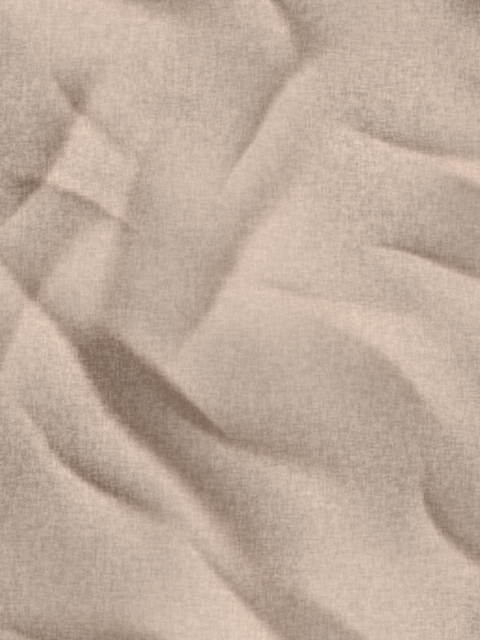
A WebGL 1 fragment shader for this texture:

```glsl
precision highp float;
uniform vec2 u_resolution;

// Cloth colours, from deep crease to lit crest
const vec3 SHADOW = vec3(0.50, 0.425, 0.37);
const vec3 CLOTH = vec3(0.76, 0.69, 0.635);
const vec3 LIGHT = vec3(0.84, 0.76, 0.70);
const vec3 WARM_GLOW = vec3(0.02, 0.0, -0.005);

// Tone runs from 0 (SHADOW) through CLOTH_TONE to 1 (LIGHT)
const float CLOTH_TONE = 0.75;
const float BASE_TONE = 0.80;
const float CREST_TONE = 0.92;
const float SWELL = 0.62;

// Folds, in units of the canvas height
const float FOLD_SPACING = 0.2;
const float FOLD_LIT = 0.42;
const float FALLING_SHARE = 0.62;
const float FALLING_ANGLE = -0.62;
const float STEEP_ANGLE = 1.2;
const vec2 MAIN_CENTRE = vec2(0.22, 0.33);
const float MAIN_ANGLE = -0.86;

// Weave
const float THREADS = 340.0;
const float THREAD_CONTRAST = 0.19;
const float SLUB_CONTRAST = 0.05;
const float GRAIN_CONTRAST = 0.17;

float hash(vec2 p) {
    vec3 q = fract(p.xyx * vec3(0.1031, 0.1030, 0.0973));
    q += dot(q, q.yzx + 33.33);
    return fract((q.x + q.y) * q.z);
}

float noise(vec2 p) {
    vec2 cell = floor(p);
    vec2 f = fract(p);
    f = f * f * (3.0 - 2.0 * f);
    float low = mix(hash(cell), hash(cell + vec2(1.0, 0.0)), f.x);
    float high = mix(hash(cell + vec2(0.0, 1.0)), hash(cell + 1.0), f.x);
    return mix(low, high, f.y);
}

// Tapered, bent crease: x holds the tone change, y the glow along its edge
vec2 fold(vec2 p, vec2 centre, float angle, float halfLength,
          float width, float bend, float depth) {
    vec2 dir = vec2(cos(angle), sin(angle));
    vec2 q = p - centre;
    float u = dot(q, dir) / halfLength;
    float v = dot(q, vec2(-dir.y, dir.x)) + bend * u * u;
    float taper = 1.0 - smoothstep(0.2, 1.0, abs(u));
    float along = 0.5 + 0.5 * clamp(u, -1.0, 1.0);
    float x = v / (width * mix(0.5, 1.3, along));
    float soft = mix(0.16, 0.65, along);
    float side = smoothstep(-soft, soft, x);
    float shade = side * exp(-0.9 * max(x, 0.0));
    float lit = (1.0 - side) * exp(-0.5 * x * x);
    return taper * depth * vec2(FOLD_LIT * lit - shade, exp(-4.0 * x * x));
}

// Scattered folds on a jittered grid, plus one long fold across the cloth
vec2 drape(vec2 p) {
    vec2 sum = fold(p, MAIN_CENTRE, MAIN_ANGLE, 0.52, 0.055, 0.03, 0.75);
    for (int row = 0; row < 6; row++) {
        for (int col = 0; col < 5; col++) {
            vec2 cell = vec2(float(col), float(row));
            vec2 jitter = vec2(hash(cell + 11.3), hash(cell + 27.9));
            float spread = hash(cell + 43.1) - 0.5;
            float size = hash(cell + 58.7);
            float falling = step(hash(cell + 71.2), FALLING_SHARE);
            float angle = mix(STEEP_ANGLE, FALLING_ANGLE, falling) + 0.7 * spread;
            angle += 3.14159 * step(0.6, hash(cell + 83.5));
            float bend = 0.12 * (hash(cell + 97.4) - 0.5);
            float depth = mix(0.3, 0.72, hash(cell + 113.8));
            sum += fold(p, (cell + jitter - 0.3) * FOLD_SPACING, angle,
                        mix(0.13, 0.27, size), mix(0.025, 0.055, size), bend, depth);
        }
    }
    return sum;
}

// Crossed threads with uneven thickness and loose slubs
float weave(vec2 p) {
    float across = noise(p * vec2(THREADS * 0.3, THREADS));
    float upright = noise(p * vec2(THREADS, THREADS * 0.3) + 37.0);
    float slubs = noise(p * vec2(9.0, THREADS * 0.8) + 71.0)
                + noise(p * vec2(THREADS * 0.8, 9.0) + 93.0);
    float grain = noise(p * THREADS * 1.3 + 15.0) - 0.5;
    float wear = mix(0.7, 1.25, noise(p * 7.0 + 5.0));
    return wear * (THREAD_CONTRAST * (across + upright - 1.0)
                 + SLUB_CONTRAST * (slubs - 1.0) + GRAIN_CONTRAST * grain);
}

void main() {
    vec2 p = gl_FragCoord.xy / u_resolution.y;

    // Gentle wandering keeps the creases from being ruled lines
    vec2 wander = vec2(noise(p * 6.0 + 3.0), noise(p * 6.0 + 19.0)) - 0.5;
    vec2 bent = p + 0.045 * wander;
    vec2 folds = drape(bent);

    // Broad swells stretched along the falling diagonal
    vec2 swellPos = vec2(dot(bent, vec2(2.2, -1.8)), dot(bent, vec2(4.2, 5.0)));
    float swell = 0.65 * noise(swellPos + 8.0) + 0.35 * noise(swellPos * 2.1 + 31.0) - 0.5;

    // Crests and hollows level off softly
    float relief = BASE_TONE + SWELL * swell + folds.x;
    relief = min(relief, CREST_TONE + 0.35 * (relief - CREST_TONE));
    relief = max(relief, 0.12 + 0.3 * (relief - 0.12));
    float tone = relief + weave(p + 0.006 * wander);

    vec3 colour = mix(SHADOW, CLOTH, clamp(tone / CLOTH_TONE, 0.0, 1.0));
    colour = mix(colour, LIGHT, max((tone - CLOTH_TONE) / (1.0 - CLOTH_TONE), 0.0));
    colour += WARM_GLOW * clamp(folds.y, 0.0, 1.0);
    gl_FragColor = vec4(colour, 1.0);
}
```
